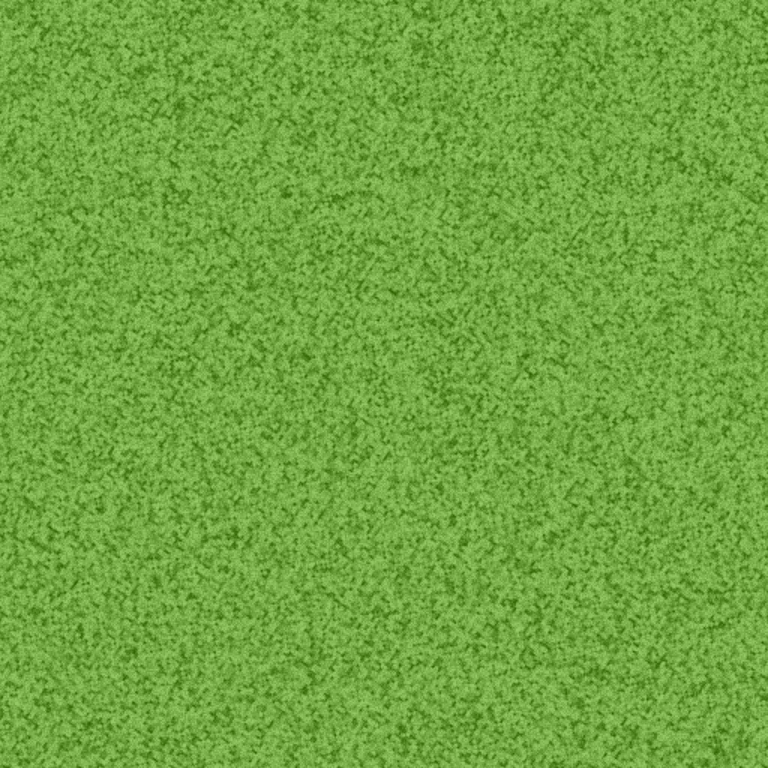
Give the GLSL for this texture, as a Shadertoy shader.

```glsl
// Short green turf: fine bright grain broken up by small dark pits.

const vec3 TURF_GREEN = vec3(0.444, 0.647, 0.256);
const float GRAIN_CELLS = 512.0;  // cells across the canvas
const float PIT_CELLS = 220.0;
const float GRAIN_CONTRAST = 0.14;
const float PIT_DEPTH = 0.29;
const float MEAN_PIT = 0.296;     // average of the squared pit noise

// Integer hash of a lattice point, 0 to 1
float hash(ivec2 cell, uint seed) {
    uint h = uint(cell.x) * 1597334677u ^ uint(cell.y) * 3812015801u ^ seed * 2654435769u;
    h = (h ^ (h >> 16)) * 2146121005u;
    h = (h ^ (h >> 15)) * 2221713035u;
    h ^= h >> 16;
    return float(h & 65535u) / 65535.0;
}

// Smoothly interpolated value noise, 0 to 1
float valueNoise(vec2 p, uint seed) {
    ivec2 cell = ivec2(floor(p));
    vec2 f = fract(p);
    vec2 w = f * f * (3.0 - 2.0 * f);
    float low = mix(hash(cell, seed), hash(cell + ivec2(1, 0), seed), w.x);
    float high = mix(hash(cell + ivec2(0, 1), seed), hash(cell + ivec2(1, 1), seed), w.x);
    return mix(low, high, w.y);
}

vec2 rotate(vec2 p, float angle) {
    float c = cos(angle), s = sin(angle);
    return vec2(c * p.x - s * p.y, s * p.x + c * p.y);
}

// Brightness offset of the turf around its mean
float turfRelief(vec2 uv) {
    float grain = valueNoise(uv * GRAIN_CELLS - 0.5, 1u) - 0.5;
    float pit = valueNoise(rotate(uv, 0.6) * PIT_CELLS, 2u);
    // Squaring makes deep pits rare and bright tufts common
    return GRAIN_CONTRAST * grain - PIT_DEPTH * (pit * pit - MEAN_PIT);
}

void mainImage(out vec4 fragColor, in vec2 fragCoord) {
    vec2 uv = fragCoord / iResolution.y;
    fragColor = vec4(clamp(TURF_GREEN + turfRelief(uv), 0.0, 1.0), 1.0);
}
```
